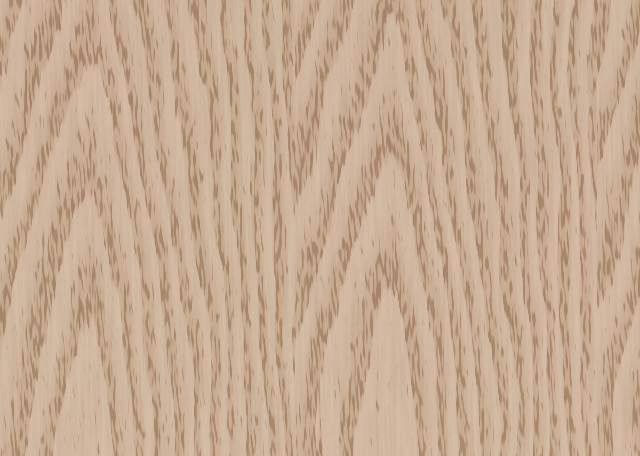
Write a Shadertoy shader that draws this texture.

```glsl
const vec3 LATE_WOOD = vec3(0.822, 0.722, 0.632);
const vec3 EARLY_WOOD = vec3(0.765, 0.650, 0.545);
const vec3 PORE_BROWN = vec3(0.620, 0.480, 0.370);
const vec3 ROSE_TINT = vec3(0.010, -0.002, 0.006);

const float LEAF_WIDTH = 0.662;      // one veneer leaf
const float LEAF_START = -0.015;
const float AXIS_OFFSET = 0.215;     // cathedral axis inside a leaf
const float LEAF_RISE = 0.07;        // height step from leaf to leaf
const float LEFT_RINGS = 13.0;       // rings per unit of width
const float RIGHT_RINGS = 25.0;
const float AXIS_RINGS = 3.6;        // rings per unit of height
const float CORE_RING = 0.62;        // innermost ring stays pale
const float EDGE_SOFTNESS = 0.10;
const vec2 PORE_SCALE = vec2(165.0, 27.0);
const vec2 FIBRE_SCALE = vec2(130.0, 7.0);
const float FIBRE_CONTRAST = 0.030;

vec2 hashGradient(vec2 cell) {
    vec3 q = fract(cell.xyx * vec3(0.1031, 0.1030, 0.0973));
    q += dot(q, q.yzx + 33.33);
    float angle = 6.2832 * fract((q.x + q.y) * q.z);
    return vec2(cos(angle), sin(angle));
}

float gradientNoise(vec2 p) {
    vec2 i = floor(p), f = fract(p);
    vec2 w = f * f * f * (f * (f * 6.0 - 15.0) + 10.0);
    vec2 e = vec2(1.0, 0.0);
    float a = dot(hashGradient(i), f);
    float b = dot(hashGradient(i + e.xy), f - e.xy);
    float c = dot(hashGradient(i + e.yx), f - e.yx);
    float d = dot(hashGradient(i + e.xx), f - e.xx);
    return mix(mix(a, b, w.x), mix(c, d, w.x), w.y);
}

// Shear staggers the cells so that streak ends do not line up in rows
float streakNoise(vec2 p, vec2 scale) {
    vec2 q = p * scale;
    return gradientNoise(vec2(q.x, q.y + 0.37 * q.x));
}

// Zero at the origin, then bends into a straight slope
float softRamp(float x, float bend) {
    return x * x / (x + bend);
}

// Growth ring count: nested arches that straighten towards the right
float ringField(vec2 p) {
    float leaf = floor((p.x - LEAF_START) / LEAF_WIDTH);
    vec2 local = vec2(p.x - LEAF_START - leaf * LEAF_WIDTH, p.y);
    vec2 q = local + vec2(0.0, 0.13 * leaf);
    float sway = 0.022 * gradientNoise(q * vec2(4.0, 2.3) + 5.0)
               + 0.009 * gradientNoise(q * vec2(14.0, 4.0) + 19.0);
    float side = local.x - AXIS_OFFSET + sway;
    float rings = side < 0.0 ? LEFT_RINGS : RIGHT_RINGS;
    float height = max(local.y + LEAF_RISE * (1.0 - leaf), 0.0);
    float straighten = mix(1.0, 0.3, smoothstep(0.0, 0.42, side));
    float field = rings * softRamp(abs(side), 0.03)
                + AXIS_RINGS * softRamp(height, 0.15) * straighten;
    field += 0.45 * gradientNoise(q * vec2(9.0, 3.0) + 41.0);
    field += 0.16 * streakNoise(p, vec2(110.0, 9.0));
    return max(field, CORE_RING);
}

// Porous early wood fades out within a ring and starts again sharply
float poreDensity(float field) {
    float t = fract(field);
    float fade = 1.0 - smoothstep(0.12, 0.78, t);
    return max(fade, smoothstep(1.0 - EDGE_SOFTNESS, 1.0, t));
}

void mainImage(out vec4 fragColor, in vec2 fragCoord) {
    vec2 p = fragCoord / iResolution.y;

    // Ring bands, broken up by long streaks
    float density = poreDensity(ringField(p));
    density += 0.40 * streakNoise(p + 3.0, vec2(55.0, 1.6));
    density = clamp(density, 0.0, 1.0);
    vec3 wood = mix(LATE_WOOD, EARLY_WOOD, 0.8 * density);

    // Short dark pores, slightly wavy along the grain
    vec2 grain = p;
    grain.x += 0.004 * gradientNoise(p * vec2(12.0, 7.0) + 60.0);
    float pores = streakNoise(grain, PORE_SCALE);
    pores = smoothstep(0.05, 0.42, pores + 0.55 * (density - 0.65));
    wood = mix(wood, PORE_BROWN, 0.75 * pores);

    // Fine fibres and broad drift of tone
    wood += FIBRE_CONTRAST * streakNoise(grain + 7.0, FIBRE_SCALE);
    wood += 0.5 * FIBRE_CONTRAST * streakNoise(grain + 11.0, 2.0 * PORE_SCALE);
    float drift = gradientNoise(p * vec2(3.0, 1.5) + 80.0);
    wood += ROSE_TINT * drift + 0.012 * (0.5 - p.y);

    fragColor = vec4(wood, 1.0);
}
```
